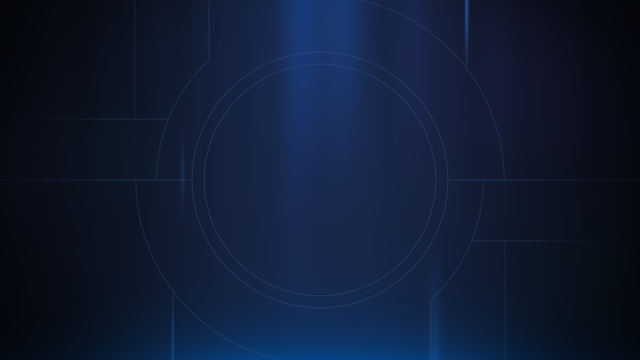
Give the GLSL for this background, as a WebGL 1 fragment shader.

```glsl
precision highp float;
// Dark blue technical backdrop: a soft central glow, hanging light curtains
// and a bright floor glow, overlaid with thin rings and panel lines.
// The linework has half-turn symmetry, so only its upper half is defined.
uniform vec2 u_resolution;

#define RING_INNER 0.3218
#define RING_OUTER 0.3553
#define ARC_SMALL 0.4537
#define ARC_LARGE 0.5116
#define LINE_HALF_WIDTH 0.0015
#define LINE_COLOR vec3(0.24, 0.37, 0.56)
#define EDGE_COLOR vec3(0.022, 0.035, 0.058)
#define CORE_COLOR vec3(0.098, 0.157, 0.295)
#define BEAM_COLOR vec3(0.015, 0.120, 0.280)
#define FLOOR_COLOR vec3(0.015, 0.270, 0.540)

vec2 hashGradient(vec2 cell) {
  float angle = 6.2832 * fract(sin(dot(cell, vec2(127.1, 311.7))) * 4375.85);
  return vec2(cos(angle), sin(angle));
}

float gradientNoise(vec2 p) {
  vec2 i = floor(p), f = fract(p);
  vec2 u = f * f * f * (f * (f * 6.0 - 15.0) + 10.0);
  vec2 e = vec2(0.0, 1.0);
  float a = dot(hashGradient(i), f);
  float b = dot(hashGradient(i + e.yx), f - e.yx);
  float c = dot(hashGradient(i + e.xy), f - e.xy);
  float d = dot(hashGradient(i + e.yy), f - e.yy);
  return mix(mix(a, b, u.x), mix(c, d, u.x), u.y);
}

float bell(float x, float center, float width) {
  float t = (x - center) / width;
  return exp(-t * t);
}

// Antialiased coverage of a thin line at signed distance d
float stroke(float d) {
  return clamp((LINE_HALF_WIDTH - abs(d)) * u_resolution.y + 0.5, 0.0, 1.0);
}

vec3 background(vec2 p) {
  float core = bell(p.x, 0.02, 0.56) * bell(p.y, 0.0, 1.15);
  vec3 color = mix(EDGE_COLOR, CORE_COLOR, core);

  // Faint violet and green clouds
  color += vec3(0.024, 0.010, 0.036) * bell(p.x, 0.57, 0.26) * bell(p.y, 0.28, 0.26);
  color += vec3(0.018, 0.010, 0.032) * bell(p.x, -0.83, 0.14) * bell(p.y, 0.04, 0.20);
  color += vec3(0.0, 0.014, 0.010) * bell(p.x, 0.75, 0.16) * bell(p.y, -0.28, 0.16);
  color += vec3(0.0, 0.012, 0.006) * bell(p.x, -0.56, 0.14) * bell(p.y, 0.08, 0.14);

  // Curtains of light fading down from the top
  float drop = smoothstep(-0.15, 0.55, p.y);
  float beams = 0.55 * bell(p.x, -0.05, 0.045) + 0.38 * bell(p.x, 0.06, 0.055);
  beams += 0.30 * bell(p.x, 0.0, 0.18);
  color += BEAM_COLOR * beams * drop;
  color += vec3(0.015, 0.012, 0.050) * bell(p.x, 0.27, 0.045) * drop;
  color += vec3(0.003, 0.009, 0.032) * bell(p.x, -0.06, 0.04) * bell(p.y, 0.0, 0.35);
  float folds = gradientNoise(vec2(p.x * 13.0, p.y * 0.7 + 4.0));
  color *= 1.0 + 0.16 * folds * smoothstep(-0.4, 0.5, p.y);

  // Floor glow, brightest in the middle
  float height = p.y + 0.5;
  float floorGlow = 0.75 * exp(-height * 11.0) * bell(p.x, 0.0, 0.52);
  floorGlow += 0.24 * exp(-height * 16.0) * bell(p.x, 0.08, 0.95);
  color = mix(color, FLOOR_COLOR, floorGlow);

  // Darkened far corners
  float corner = smoothstep(0.55, 1.0, length(p * vec2(0.9, 1.1)));
  return color * (1.0 - 0.45 * corner);
}

float linework(vec2 p) {
  float r = length(p);
  float rings = max(stroke(r - RING_INNER), stroke(r - RING_OUTER));

  // Half-turn fold onto the upper half
  vec2 q = p.y < 0.0 ? -p : p;
  float fade = 1.0 - smoothstep(0.45, 0.87, abs(q.x));
  float panels = stroke(r - ARC_LARGE) * step(0.0, q.x);
  panels = max(panels, stroke(r - ARC_SMALL) * step(q.x, -0.308));
  panels = max(panels, stroke(q.x + 0.308) * step(0.333, q.y));
  panels = max(panels, stroke(q.x + 0.514) * step(0.169, q.y) * 0.75);
  panels = max(panels, stroke(q.y - 0.169) * step(q.x, -0.421) * fade);
  panels = max(panels, stroke(q.y) * step(RING_OUTER, abs(q.x)) * (0.3 + 0.7 * fade));
  panels = max(panels, stroke(q.x - 0.4075) * step(0.309, q.y));
  return max(rings, panels * 0.85);
}

// Narrow blue flares running along the panel edges
float flares(vec2 p) {
  float top = bell(p.x, 0.4075, 0.005) * smoothstep(0.30, 0.48, p.y);
  float left = bell(p.x, -0.382, 0.005) * bell(p.y, 0.02, 0.085);
  float low = bell(p.x, 0.318, 0.016) * smoothstep(-0.12, -0.48, p.y);
  float base = bell(p.x, -0.41, 0.004) * smoothstep(-0.31, -0.45, p.y);
  return 0.75 * top + 0.28 * left + 0.22 * low + 0.25 * base;
}

void main() {
  vec2 p = (gl_FragCoord.xy - 0.5 * u_resolution) / u_resolution.y;
  vec3 color = background(p);
  color += vec3(0.08, 0.24, 0.46) * flares(p);
  color = mix(color, LINE_COLOR, 0.32 * linework(p));
  gl_FragColor = vec4(color, 1.0);
}
```
